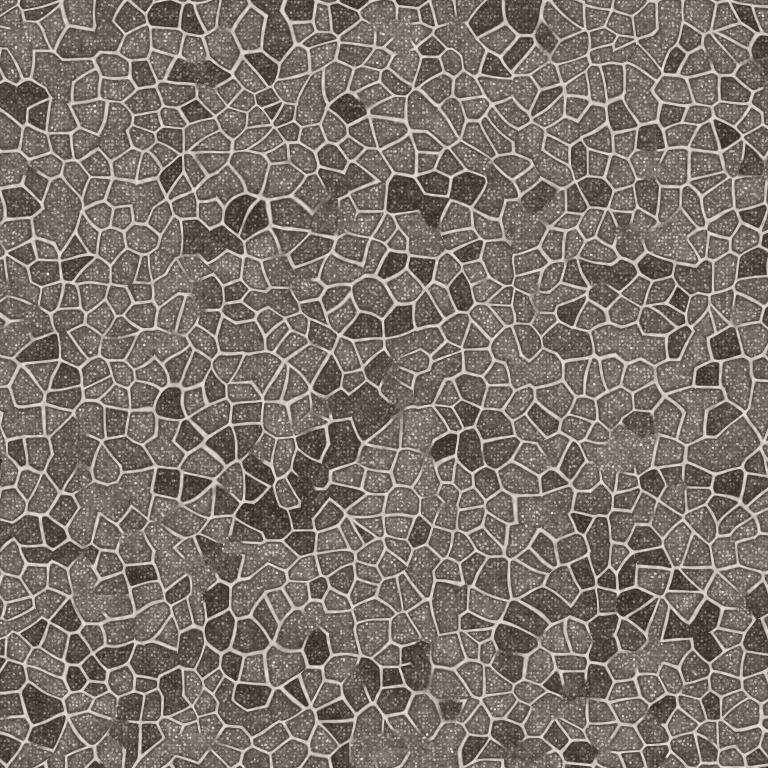
Write a WebGL 1 fragment shader that draws this texture.

```glsl
precision highp float;
// Cracked stone mosaic: speckled grey-brown plates divided by raised cream veins.
// Warped Voronoi cells are randomly merged into plates of mixed size; the distance
// to the nearest plate border draws the veins and the dark grooves beside them.

uniform vec2 u_resolution;

const float CELLS = 30.0;
const vec3 DARK_STONE = vec3(0.22, 0.18, 0.155);
const vec3 CREAM = vec3(0.93, 0.90, 0.86);

float hash(vec2 p) {
  return fract(sin(dot(p, vec2(127.1, 311.7))) * 43758.5453);
}

vec2 hash2(vec2 p) {
  return vec2(hash(p), hash(p + vec2(37.3, 91.7)));
}

float noise(vec2 p) {
  vec2 i = floor(p);
  vec2 f = fract(p);
  f = f * f * (3.0 - 2.0 * f);
  float low = mix(hash(i), hash(i + vec2(1.0, 0.0)), f.x);
  float high = mix(hash(i + vec2(0.0, 1.0)), hash(i + vec2(1.0, 1.0)), f.x);
  return mix(low, high, f.y);
}

vec2 warp(vec2 p, float frequency, float amount) {
  vec2 q = p * frequency;
  return amount * (vec2(noise(q + 7.3), noise(q + 53.9)) - 0.5);
}

vec2 site(vec2 cell) {
  return cell + 0.5 + 0.95 * (hash2(cell) - 0.5);
}

// Some cells stay single, the others join a loose block of neighbours.
vec2 plateId(vec2 cell, float singleShare) {
  vec2 block = floor((cell + 2.0 * hash2(cell + 17.0)) * 0.5);
  return hash(cell + 71.0) < singleShare ? cell + 100.0 : block;
}

// Returns the plate id in xy and the distance to the plate border in z.
vec3 plates(vec2 p, float singleShare) {
  vec2 home = floor(p);
  vec2 nearest = home;
  float best = 9.0;
  for (int y = -1; y <= 1; y++) {
    for (int x = -1; x <= 1; x++) {
      vec2 cell = home + vec2(float(x), float(y));
      vec2 d = site(cell) - p;
      if (dot(d, d) < best) {
        best = dot(d, d);
        nearest = cell;
      }
    }
  }
  vec2 id = plateId(nearest, singleShare);
  vec2 a = site(nearest) - p;
  float border = 2.0;
  for (int y = -2; y <= 2; y++) {
    for (int x = -2; x <= 2; x++) {
      vec2 cell = nearest + vec2(float(x), float(y));
      if (distance(plateId(cell, singleShare), id) > 0.5) {
        vec2 b = site(cell) - p;
        float d = dot(0.5 * (a + b), normalize(b - a));
        // Smooth minimum rounds the plate corners.
        float h = max(0.07 - abs(border - d), 0.0);
        border = min(border, d) - h * h / 0.28;
      }
    }
  }
  return vec3(id, border);
}

// Scattered soft grains, one per grid cell, of random size and strength.
float grains(vec2 p, float radius) {
  vec2 cell = floor(p);
  vec2 center = 0.3 + 0.4 * hash2(cell);
  float size = radius * (0.6 + 0.6 * hash(cell + 5.0));
  float strength = hash(cell + 23.0);
  float d = length(fract(p) - center);
  return strength * strength * (1.0 - smoothstep(size - 0.15, size + 0.15, d));
}

float stoneTone(vec2 uv, vec2 id) {
  float tone = mix(0.09, 0.31, smoothstep(0.0, 0.6, hash(id + 3.0)));
  tone += 0.10 * (noise(uv * 24.0) - 0.5) + 0.08 * (noise(uv * 75.0) - 0.5);
  tone += 0.20 * (noise(uv * 340.0) - 0.5);
  vec2 turned = mat2(0.8, 0.6, -0.6, 0.8) * uv;
  float speckle = grains(uv * 215.0, 0.34) + grains(turned * 180.0 + 40.0, 0.28);
  return tone + speckle * (0.30 + 0.5 * tone);
}

void main() {
  vec2 uv = gl_FragCoord.xy / u_resolution.y;
  vec2 p = uv * CELLS;
  p += warp(p, 0.3, 0.8) + warp(p, 0.9, 0.28);
  vec3 plate = plates(p, 0.52);

  // Veins vary in width and fade out here and there.
  float width = mix(0.038, 0.062, noise(p * 1.7 + 11.0));
  float presence = smoothstep(0.12, 0.26, noise(p * 0.9 + 31.0));
  float vein = presence * (1.0 - smoothstep(width - 0.03, width + 0.035, plate.z));
  float groove = presence * (1.0 - smoothstep(width + 0.03, width + 0.16, plate.z));

  float tone = stoneTone(uv, plate.xy) * (1.0 - 0.45 * groove);
  float veinTone = 0.86 + 0.22 * (noise(uv * 190.0) - 0.5);
  tone = mix(tone, veinTone, vein);
  gl_FragColor = vec4(mix(DARK_STONE, CREAM, clamp(tone, 0.0, 1.0)), 1.0);
}
```
